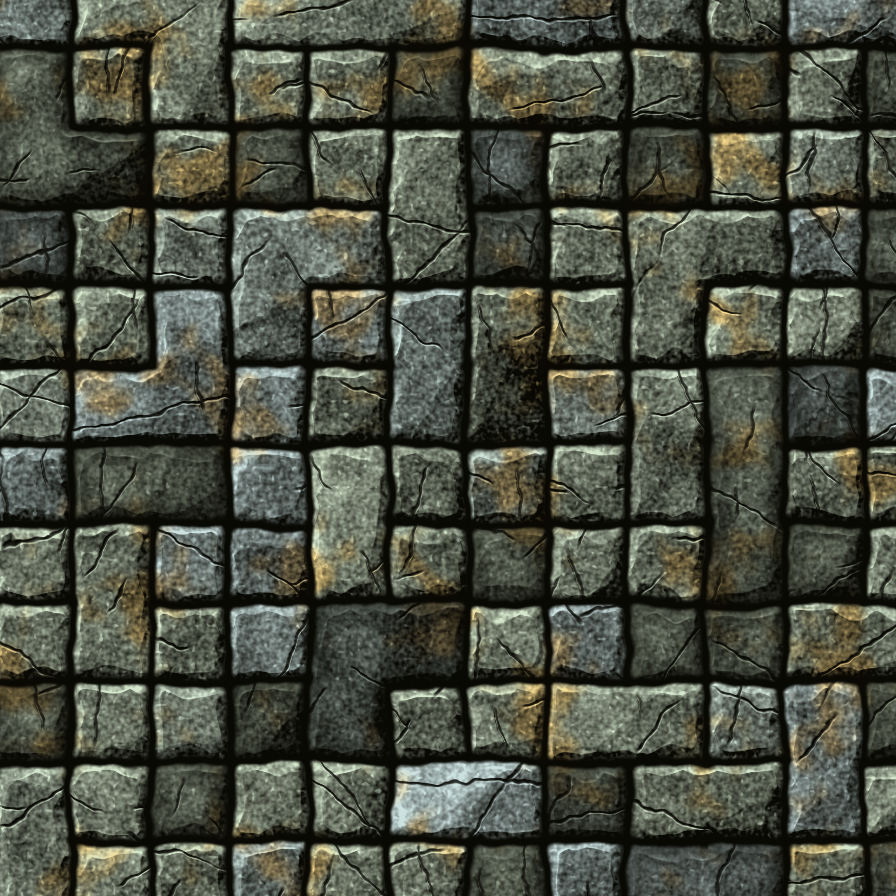
Give the GLSL for this texture, as a WebGL 1 fragment shader.

```glsl
precision highp float;
// Weathered wall of interlocking stone blocks, lit from the upper left.
// Grid cells join a neighbouring root cell to form bars and L shapes; the distance
// to foreign cells gives joints and bevels, and random lines cut chips and cracks.

uniform vec2 u_resolution;

#define GRID 11.3       // cells across the canvas
#define ROOTS 0.42      // share of cells that others may join
#define GAP 0.035       // half width of a joint, in cells
#define BEVEL 0.12      // mean bevel width
#define RELIEF 0.10     // bevel height
#define CHIP 0.36       // slope of chipped facets
#define CRACK 0.026     // half width of a crack
#define LIGHT 0.55      // strength of directional light
#define GRAIN 0.36      // contrast of the fine grain
#define TONE 0.51       // brightness of a flat stone

const vec3 SHADOW = vec3(0.035, 0.035, 0.014);
const vec3 PALE = vec3(0.70, 0.76, 0.67);
const vec3 RUST = vec3(1.17, 0.95, 0.70);
const vec3 SLATE = vec3(0.96, 0.98, 1.10);
const vec2 LIGHT_DIR = vec2(-0.45, 0.89);

float hash(vec2 p) {
  vec3 q = fract(vec3(p.xyx) * 0.1031);
  q += dot(q, q.yzx + 33.33);
  return fract((q.x + q.y) * q.z);
}

float cornerSlope(vec2 cell, vec2 offset) {
  float a = 6.2832 * hash(cell + 51.7);
  return dot(vec2(cos(a), sin(a)), offset);
}

// Gradient noise, roughly -0.6 to 0.6
float noise(vec2 p) {
  vec2 i = floor(p), f = fract(p);
  vec2 u = f * f * f * (f * (f * 6.0 - 15.0) + 10.0);
  vec2 e = vec2(1.0, 0.0);
  return mix(mix(cornerSlope(i, f), cornerSlope(i + e, f - e), u.x),
             mix(cornerSlope(i + e.yx, f - e.yx), cornerSlope(i + 1.0, f - 1.0), u.x), u.y);
}

float smoothMin(float a, float b, float k) {
  float h = max(k - abs(a - b), 0.0) / k;
  return min(a, b) - 0.25 * h * h * k;
}

// Root cell of the block that a cell belongs to
vec2 blockRoot(vec2 cell) {
  if (hash(cell) < ROOTS) return cell;
  float pick = floor(4.0 * hash(cell + 17.3));
  vec2 dir = pick < 2.0 ? vec2(pick * 2.0 - 1.0, 0.0) : vec2(0.0, pick * 2.0 - 5.0);
  return hash(cell + dir) < ROOTS ? cell + dir : cell;
}

// Distance from p to the edge of its block
float blockEdge(vec2 p, vec2 root) {
  vec2 cell = floor(p);
  float d = 1.0;
  for (int j = -1; j <= 1; j++) {
    for (int i = -1; i <= 1; i++) {
      vec2 other = cell + vec2(float(i), float(j));
      if (distance(blockRoot(other), root) > 0.5) {
        vec2 q = max(abs(p - other - 0.5) - 0.5, 0.0);
        d = smoothMin(d, length(q), 0.07);
      }
    }
  }
  return max(d, 0.0);
}

// x: height, y: edge distance, z: crack cover, w: bevel width
vec4 stone(vec2 p) {
  vec2 root = blockRoot(floor(p));
  float d = blockEdge(p, root);
  float width = BEVEL * (0.55 + 2.2 * abs(noise(p * 1.7 + root * 3.1)));
  float height = RELIEF * clamp((d - GAP) / width, 0.0, 1.0);
  float cracks = 0.0;
  float wobble = 0.09 * noise(p * 2.3 + root) + 0.03 * noise(p * 8.0);
  for (int k = 0; k < 5; k++) {
    vec2 seed = root + 13.7 * float(k + 1);
    float angle = 6.2832 * hash(seed);
    vec2 across = vec2(cos(angle), sin(angle));
    float s = dot(p - root - 0.5, across) + wobble;
    if (k < 3) {
      height -= CHIP * max(s - mix(0.22, 0.75, hash(seed + 5.1)), 0.0);
    } else {
      s -= 0.7 * hash(seed + 5.1) - 0.35;
      float reach = smoothstep(-0.08, 0.06, noise(p * 1.1 + seed));
      cracks = max(cracks, reach * (1.0 - smoothstep(0.2 * CRACK, CRACK, abs(s))));
    }
  }
  height += 0.012 * noise(p * 8.0) - 0.025 * cracks;
  return vec4(height, d, cracks, width);
}

void main() {
  vec2 p = gl_FragCoord.xy / u_resolution.y * GRID + vec2(20.1, 40.3);
  vec2 warp = vec2(noise(p * 0.9), noise(p * 0.9 + 31.0));
  vec2 rough = vec2(noise(p * 4.0), noise(p * 4.0 + 9.0));
  vec2 q = p + 0.11 * warp + 0.04 * rough;

  // Relief and directional light
  vec4 s = stone(q);
  vec2 e = vec2(0.018, 0.0);
  vec2 slope = vec2(stone(q + e).x - s.x, stone(q + e.yx).x - s.x) / e.x;
  float light = clamp(-LIGHT * dot(slope, LIGHT_DIR), -0.42, 0.40);

  // Stone tone: block shade, mottling, grain and pale specks
  vec2 root = blockRoot(floor(q));
  float mottle = noise(p * 1.8) + 0.6 * noise(p * 4.5) + 0.4 * noise(p * 10.0);
  float grain = noise(p * 15.0) + 0.6 * noise(p * 24.0);
  float tone = TONE + 0.18 * (hash(root + 3.3) - 0.5) + 0.26 * mottle + GRAIN * grain;
  tone += 0.30 * smoothstep(0.30, 0.52, noise(p * 12.0 + 70.0)) + light;

  // Worn rims, brightest where they face the light
  float rim = exp(-pow((s.y - GAP - s.w) / 0.022, 2.0));
  tone += rim * (0.10 + 0.6 * max(light, 0.0)) * smoothstep(-0.2, 0.3, noise(p * 2.6));

  // Sunken blocks, cracks and joints
  float sunken = step(hash(root + 8.8), 0.24);
  tone *= 1.0 - sunken * mix(0.60, 0.22, smoothstep(0.05, 0.40, s.y));
  tone *= 1.0 - 0.78 * s.z;
  tone *= smoothstep(GAP * 0.6, GAP + 0.05, s.y);

  // Mineral tints
  vec3 color = mix(SHADOW, PALE, clamp(tone, 0.0, 1.2));
  float rust = smoothstep(0.05, 0.5, noise(p * 0.8 + 7.0) + 0.5 * noise(p * 3.0));
  color *= mix(vec3(1.0), SLATE, smoothstep(0.55, 0.9, hash(root + 6.1)));
  color *= mix(vec3(1.0), RUST, rust);
  gl_FragColor = vec4(color, 1.0);
}
```
